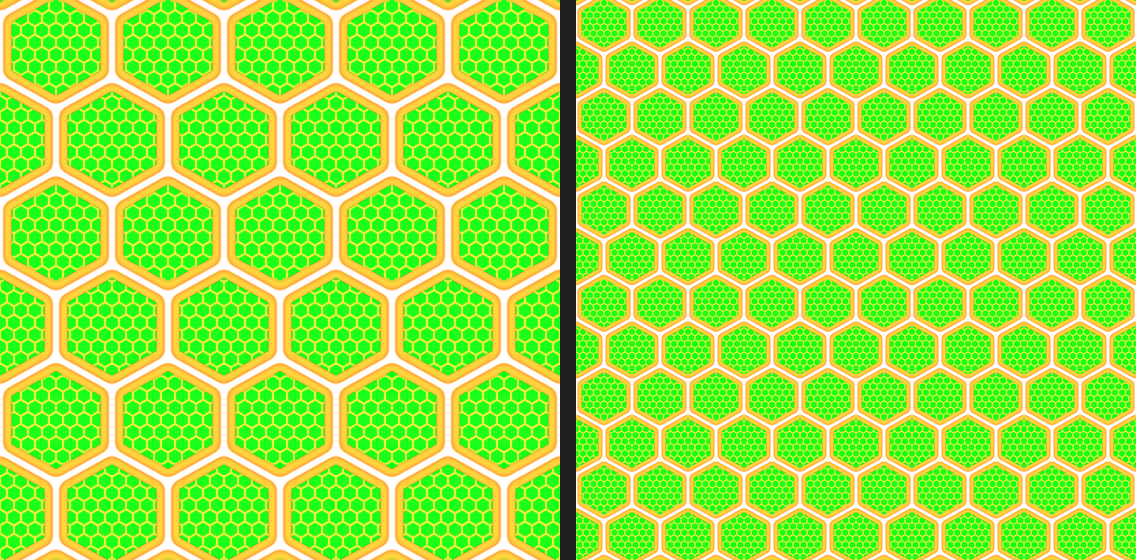
Left: one tile. Right: repeated 2 by 2.
Give the GLSL for this pattern, as a Shadertoy shader.

```glsl
// Distances from p to the three edge pairs of its hexagon.
// counts = cells across, rows down (even, so the lattice wraps)
vec3 hexEdges(vec2 p, vec2 counts) {
    vec2 size = 1.0 / counts;
    vec2 period = size * vec2(1.0, 2.0);

    // Two interleaved grids; keep the nearer centre
    vec2 a = mod(p + 0.5 * period, period) - 0.5 * period;
    vec2 b = mod(p, period) - 0.5 * period;
    vec2 metric = counts * vec2(1.0, 0.8660254);
    vec2 q = length(a * metric) < length(b * metric) ? a : b;

    vec2 slant = vec2(0.5, 0.75) * counts;
    vec2 diagonals = abs(vec2(dot(q, slant), dot(q, slant * vec2(1.0, -1.0))));
    return vec3(0.5 * size.x - abs(q.x), (0.5 - diagonals) / length(slant));
}

float smoothMin(float a, float b, float k) {
    float h = max(k - abs(a - b), 0.0) / k;
    return min(a, b) - 0.25 * h * h * k;
}

void mainImage(out vec4 fragColor, in vec2 fragCoord) {
    vec2 uv = fragCoord / iResolution.xy;
    float blur = 0.8 / min(iResolution.x, iResolution.y);

    // Large cells: rounded outside, sharp opening inside
    vec3 frame = hexEdges(uv - vec2(0.0, 0.5 / 6.0), vec2(5.0, 6.0));
    float inner = min(frame.x, min(frame.y, frame.z));
    float outer = smoothMin(smoothMin(frame.x, frame.y, 0.012), frame.z, 0.012);

    // Fine mesh running continuously behind the frames
    vec2 meshCounts = vec2(40.0, 46.0);
    vec3 mesh = hexEdges(uv - 0.5 / meshCounts, meshCounts);
    float wire = min(mesh.x, min(mesh.y, mesh.z));
    vec3 color = mix(vec3(0.98, 0.93, 0.24), vec3(0.11, 1.0, 0.10),
                     smoothstep(-blur, blur, wire - 0.0018));

    // Thin shade cast by the frame
    color *= mix(0.82, 1.0, smoothstep(0.0205, 0.0230, inner));

    // Bevelled frame: orange rims around a golden crest
    float across = clamp((outer - 0.0056) / 0.015, 0.0, 1.0);
    vec3 gold = mix(vec3(1.0, 0.66, 0.21), vec3(1.0, 0.83, 0.24), smoothstep(0.0, 0.5, across));
    gold = mix(gold, vec3(1.0, 0.76, 0.22), smoothstep(0.65, 1.0, across));
    color = mix(gold, color, smoothstep(-blur, blur, inner - 0.0206));

    // White gaps between the cells
    color = mix(vec3(1.0, 0.99, 0.98), color, smoothstep(-blur, blur, outer - 0.0054));
    fragColor = vec4(color, 1.0);
}
```
